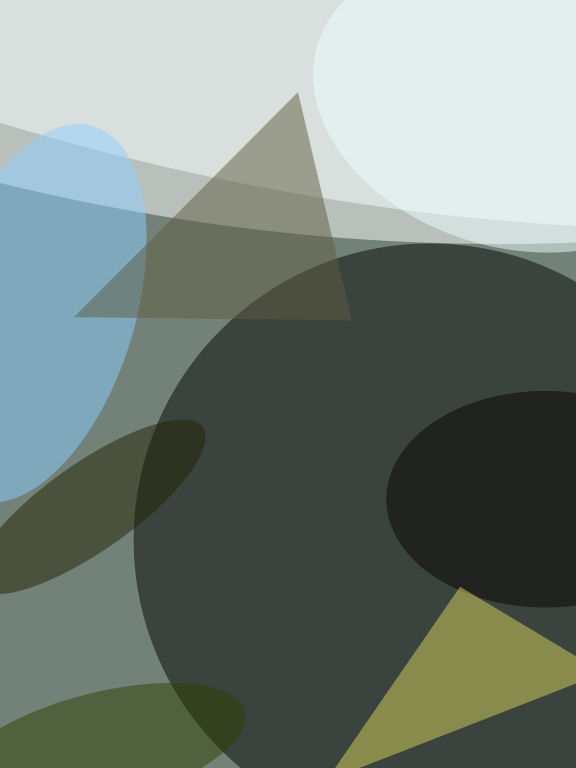
This background is drawn by a Shadertoy shader. Its source:

```glsl
// Coverage of a signed distance, softened over about one pixel
float cover(float d) {
    return clamp(0.5 - d * iResolution.y, 0.0, 1.0);
}

// Approximate distance to an ellipse whose first axis is turned by angle
float ellipse(vec2 p, vec2 center, vec2 radii, float angle) {
    float c = cos(angle), s = sin(angle);
    vec2 q = mat2(c, -s, s, c) * (p - center);
    float k = length(q / radii);
    return k * (k - 1.0) / max(length(q / (radii * radii)), 1e-4);
}

// Signed distance to the line a-b, positive on its right side
float edge(vec2 p, vec2 a, vec2 b) {
    vec2 dir = normalize(b - a);
    return dot(p - a, vec2(dir.y, -dir.x));
}

// Triangle with counterclockwise corners
float triangle(vec2 p, vec2 a, vec2 b, vec2 c) {
    return max(edge(p, a, b), max(edge(p, b, c), edge(p, c, a)));
}

// Lays a half-transparent tint over the colour
void glaze(inout vec3 color, vec3 tint, float d) {
    color = mix(color, tint, 0.5 * cover(d));
}

void mainImage(out vec4 fragColor, in vec2 fragCoord) {
    vec2 p = fragCoord / iResolution.y;

    // Pale sky, grey band and green-grey ground
    float bandTop = 0.84 - 0.3015 * p.x + 0.1636 * p.x * p.x;
    float groundTop = 0.6823 + 0.1874 * (p.x - 0.651) * (p.x - 0.651);
    vec3 color = vec3(0.847, 0.875, 0.863);
    color = mix(color, vec3(0.725, 0.749, 0.733), cover(p.y - bandTop));
    color = mix(color, vec3(0.451, 0.510, 0.475), cover(p.y - groundTop));

    // Pale and blue ovals
    glaze(color, vec3(0.933, 1.0, 1.0), ellipse(p, vec2(0.664, 0.865), vec2(0.262, 0.186), -0.30));
    glaze(color, vec3(0.55, 0.81, 1.0), ellipse(p, vec2(0.046, 0.592), vec2(0.255, 0.129), 1.267));

    // Dark disc and the darker oval inside it
    glaze(color, vec3(0.004, 0.016, 0.0), length(p - vec2(0.560, 0.297)) - 0.386);
    glaze(color, vec3(0.03, 0.012, 0.012), ellipse(p, vec2(0.710, 0.350), vec2(0.207, 0.141), 0.0));

    // Olive and green leaves
    glaze(color, vec3(0.13, 0.133, 0.012), ellipse(p, vec2(0.117, 0.340), vec2(0.180, 0.057), 0.614));
    glaze(color, vec3(0.176, 0.25, 0.0), ellipse(p, vec2(0.128, 0.024), vec2(0.197, 0.0734), 0.255));

    // Brown and yellow triangles
    glaze(color, vec3(0.365, 0.357, 0.255), triangle(p, vec2(0.388, 0.880), vec2(0.0964, 0.587), vec2(0.458, 0.583)));
    glaze(color, vec3(0.84, 0.827, 0.357), triangle(p, vec2(0.599, 0.236), vec2(0.4245, -0.017), vec2(0.786, 0.124)));

    fragColor = vec4(color, 1.0);
}
```
